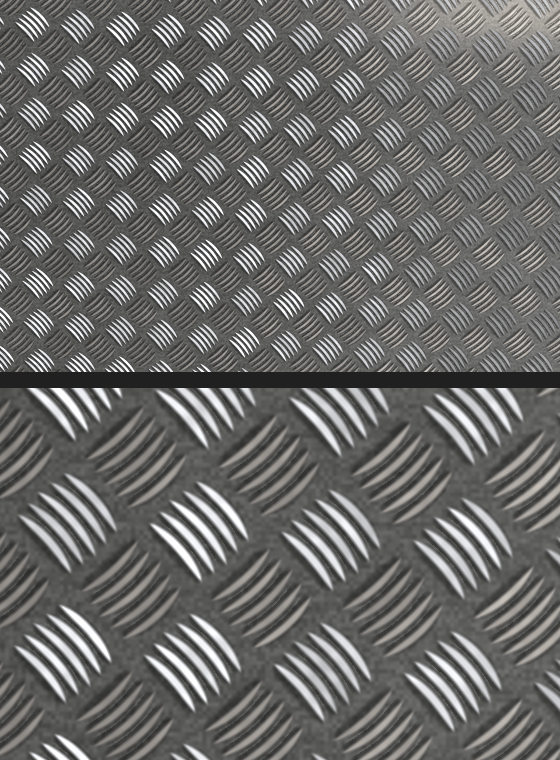
Top, the full canvas; bottom, a detail of the centre.
Give the GLSL for this texture, as a WebGL 1 fragment shader.

```glsl
precision highp float;
uniform vec2 u_resolution;

const float BAR_PITCH = 0.168;
const float BAR_HALF_WIDTH = 0.043;
const float BAR_HALF_LENGTH = 0.47;
const float BAR_BULGE = 0.32;
const float CELL_SIZE = 0.0553;

float hash(vec2 p) {
    vec3 q = fract(p.xyx * vec3(0.1031, 0.1030, 0.0973));
    q += dot(q, q.yzx + 33.33);
    return fract((q.x + q.y) * q.z);
}

float valueNoise(vec2 p) {
    vec2 cell = floor(p);
    vec2 f = fract(p);
    f = f * f * (3.0 - 2.0 * f);
    float low = mix(hash(cell), hash(cell + vec2(1.0, 0.0)), f.x);
    float high = mix(hash(cell + vec2(0.0, 1.0)), hash(cell + 1.0), f.x);
    return mix(low, high, f.y);
}

// Column and row on a tilted sheet, solved by fixed-point iteration:
// the repeats shrink towards the bottom and the rows slope down to the right
vec2 sheetCoords(vec2 p) {
    vec2 offset = p - vec2(0.0586, 0.043);
    vec2 s = offset / 0.078;
    for (int i = 0; i < 5; i++) {
        float rowStep = 0.0814 - 0.00072 * s.y + 0.00039 * s.x;
        s.y = (offset.y - 0.0039 * s.x) / rowStep;
        float columnStep = 0.0807 - 0.0011 * s.y + 0.0001 * s.x;
        s.x = (offset.x - 0.0016 * s.y) / columnStep;
    }
    return s;
}

// x: position across the nearest bar, y: position along it, z: bar index
vec3 barCoords(vec2 local) {
    float across = local.y + BAR_BULGE * local.x * local.x - 0.03;
    float index = clamp(floor(across / BAR_PITCH + 0.5), -2.0, 2.0);
    float halfLength = BAR_HALF_LENGTH - 0.02 * abs(index);
    return vec3(across - index * BAR_PITCH, local.x / halfLength, index);
}

// Coverage of a bar tapering to a point at both ends
float barMask(vec2 bar, float halfWidth, float blur) {
    float taper = 1.0 - pow(abs(bar.y), 3.0);
    float d = abs(bar.x) - halfWidth * taper;
    float ends = 1.0 - smoothstep(0.84, 1.03, abs(bar.y));
    return ends * (1.0 - smoothstep(-blur, blur, d));
}

// Reflection in the upper right corner
float cornerGlare(vec2 p) {
    vec2 offset = (p - vec2(0.95, 0.015)) / vec2(0.25, 0.075);
    return exp(-dot(offset, offset));
}

vec3 plateColor(vec2 p, float glare) {
    float level = mix(0.325, 0.42, smoothstep(0.2, 1.0, p.x));
    level += 0.04 * exp(-p.y * 16.0) + 0.02 * smoothstep(0.3, 0.66, p.y);
    level += 0.04 * (valueNoise(p * 7.0) - 0.5);
    level += 0.10 * (valueNoise(p * 400.0) - 0.5);
    level += 0.05 * (valueNoise(p * vec2(60.0, 320.0)) - 0.5);
    vec3 warmth = mix(vec3(1.0, 1.0, 0.985), vec3(1.03, 1.0, 0.96), glare);
    return (level + 0.24 * glare) * warmth;
}

// Bars of the two directions catch the light on opposite sides of the sheet
vec3 barColor(vec2 p, vec2 id, float index, float crossed, float glare) {
    vec3 coolWhite = vec3(0.98, 0.985, 1.0);
    vec3 warmGrey = vec3(1.03, 1.0, 0.965);
    float facing = mix(1.02, 0.64, smoothstep(0.45, 0.92, p.x));
    float turned = mix(0.54, 0.74, smoothstep(0.2, 0.9, p.x));
    float level = mix(facing, turned, crossed) + 0.16 * glare;
    level *= 0.93 + 0.14 * hash(id + 40.0);
    level *= 0.92 + 0.16 * hash(id * 5.0 + index + 90.0);
    return level * mix(coolWhite, warmGrey, crossed);
}

void main() {
    vec2 p = vec2(gl_FragCoord.x, u_resolution.y - gl_FragCoord.y) / u_resolution.x;
    float blur = max(0.025, 0.75 / (u_resolution.x * CELL_SIZE));

    // Diagonal checkerboard of bar groups
    vec2 sheet = sheetCoords(p);
    vec2 diagonal = vec2(sheet.x + sheet.y, sheet.x - sheet.y);
    vec2 id = floor(diagonal + 0.5);
    vec2 local = diagonal - id;
    float crossed = mod(id.x + id.y, 2.0);
    vec3 bar = barCoords(mix(local, local.yx, crossed));

    // Plate, then dark flanks, then lit crest
    float glare = cornerGlare(p);
    vec3 color = plateColor(p, glare);
    float flank = barMask(bar.xy + vec2(0.03, 0.0), BAR_HALF_WIDTH * 2.2, blur * 1.4);
    color *= 1.0 - 0.36 * flank;
    float crest = barMask(bar.xy, BAR_HALF_WIDTH * mix(1.0, 0.85, crossed), blur);
    float wear = 0.84 + 0.16 * valueNoise(p * 150.0);
    color = mix(color, barColor(p, id, bar.z, crossed, glare), crest * wear);

    gl_FragColor = vec4(clamp(color, 0.0, 1.0), 1.0);
}
```
